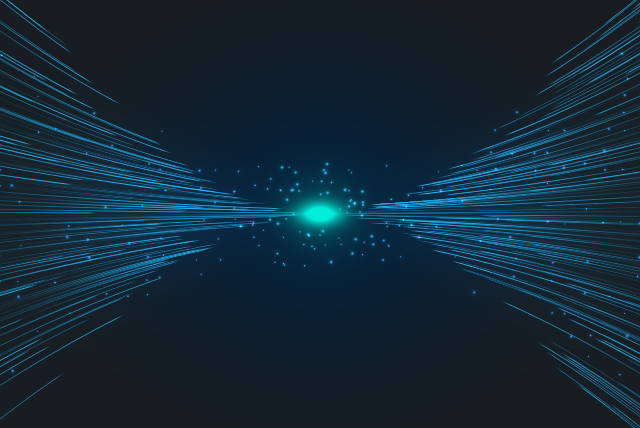
Give the GLSL for this background, as a Shadertoy shader.

```glsl
// Two fans of curved light streaks converging on a glowing teal core with scattered sparks.

const vec3 CENTER_NAVY = vec3(0.018, 0.125, 0.230);
const vec3 EDGE_GRAY   = vec3(0.092, 0.110, 0.128);
const vec3 STREAK_DIM  = vec3(0.05, 0.40, 0.58);
const vec3 STREAK_LIT  = vec3(0.13, 0.72, 0.94);
const vec3 HAZE_BLUE   = vec3(0.00, 0.055, 0.085);
const vec3 CORE_TEAL   = vec3(0.00, 0.93, 0.85);
const vec3 SPARK_CYAN  = vec3(0.04, 0.70, 0.86);
const vec3 SPARK_BLUE  = vec3(0.08, 0.52, 0.92);

const int   LAYERS       = 7;
const float ROWS         = 15.0;    // streak rows per unit of fan height
const float ROW_STEP     = 1.7;     // extra rows for each layer
const float HALF_WIDTH   = 0.00085;
const float WAIST        = 0.17;    // fan height where the two sides meet
const float FAN_LIMIT    = 0.63;
const int   CORE_SPARKS  = 75;
const float SPARK_CELL   = 0.043;
const float SPARK_CHANCE = 0.36;

float hash(vec2 p) {
    vec3 q = fract(vec3(p.xyx) * 0.1031);
    q += dot(q, q.yzx + 33.33);
    return fract((q.x + q.y) * q.z);
}

float fanHeight(float x) {
    return WAIST + x * sqrt(x);
}

// Soft dot with a faint halo
float spark(float d, float radius) {
    float t = d / radius;
    return 0.75 * exp(-t * t * 1.8) + 0.28 * exp(-t * 1.1);
}

// Streaks follow lines of constant lane = y / fanHeight(x)
vec3 addStreaks(vec3 col, vec2 p, float px) {
    float x = abs(p.x);
    float side = p.x < 0.0 ? 11.0 : 47.0;
    float height = fanHeight(x);
    float lane = p.y / height;
    float slope = lane * 1.5 * sqrt(x);
    float toDistance = height / sqrt(1.0 + slope * slope);

    for (int i = 0; i < LAYERS; i++) {
        float layer = float(i);
        float rows = ROWS + ROW_STEP * layer;
        float row = floor(lane * rows + layer * 0.37);
        vec2 id = vec2(row + 60.0, layer * 7.0 + side);
        float rowLane = (row + 0.1 + 0.8 * hash(id) - layer * 0.37) / rows;
        float reach = abs(rowLane);

        // Each streak is bright at its inner head and fades outward
        float h = hash(id + 3.7);
        float head = 0.03 + 0.82 * reach + 0.5 * h * h;
        float tail = 0.25 + 0.5 * hash(id + 9.1);
        float along = x - head;
        float fade = smoothstep(0.0, 0.025, along)
                   * mix(1.0, 0.12, smoothstep(0.0, tail, along));

        // The left fan thins out sooner than the right one
        float thinning = side < 20.0 ? 0.75 : 0.4;
        float keep = step(thinning * smoothstep(0.3, 0.55, reach), hash(id + 5.3));
        keep *= step(reach, FAN_LIMIT);

        float lit = hash(id + 1.9);
        float width = HALF_WIDTH * (0.6 + 0.7 * lit);
        float d = abs(lane - rowLane) * toDistance;
        float cover = clamp((width - d) / px + 0.5, 0.0, 1.0);
        col = mix(col, mix(STREAK_DIM, STREAK_LIT, lit), cover * fade * keep);
    }
    float haze = exp(-lane * lane * 7.0) * smoothstep(0.06, 0.35, x)
               * (1.0 - 0.6 * smoothstep(0.45, 0.75, x));
    return col + HAZE_BLUE * haze;
}

// Cellular sparks spread through both fans
vec3 streamSparks(vec2 p) {
    vec2 cell = floor(p / SPARK_CELL);
    vec2 id = cell + 80.0;
    vec2 jitter = 0.25 + 0.5 * vec2(hash(id), hash(id + 17.3));
    vec2 pos = (cell + jitter) * SPARK_CELL;
    float lane = abs(pos.y) / fanHeight(abs(pos.x));
    float present = step(hash(id + 5.9), SPARK_CHANCE)
                  * step(lane, 0.5) * step(0.13, abs(pos.x));
    float radius = 0.0015 + 0.0022 * hash(id + 29.1);
    vec2 edge = 0.5 - abs(fract(p / SPARK_CELL) - 0.5);
    float inside = smoothstep(0.0, 0.15, min(edge.x, edge.y));
    return SPARK_BLUE * spark(length(p - pos), radius) * present * inside;
}

// Ring of sparks thrown out around the core
vec3 coreSparks(vec2 p) {
    float sum = 0.0;
    for (int i = 0; i < CORE_SPARKS; i++) {
        vec2 id = vec2(float(i) * 1.7 + 2.0, 31.0);
        float angle = 6.2832 * hash(id);
        float h = hash(id + 8.3);
        float r = 0.03 + 0.09 * sqrt(h) + 0.06 * h * h * h;
        vec2 pos = r * vec2(1.25 * cos(angle), 0.85 * sin(angle));
        float radius = 0.0017 + 0.0026 * hash(id + 14.7);
        sum += spark(length(p - pos), radius);
    }
    return SPARK_CYAN * sum;
}

void mainImage(out vec4 fragColor, in vec2 fragCoord) {
    float px = 1.0 / iResolution.y;
    vec2 p = (fragCoord - 0.5 * iResolution.xy) * px;

    float vignette = smoothstep(0.0, 0.72, length(p * vec2(1.0, 1.15)));
    vec3 col = mix(CENTER_NAVY, EDGE_GRAY, vignette);
    col = addStreaks(col, p, px);
    col += streamSparks(p) + coreSparks(p);

    // Wide halo, flattened core and thin horizontal flare
    float core = exp(-dot(p * vec2(19.0, 38.0), p * vec2(19.0, 38.0)));
    float halo = 0.5 * exp(-length(p * vec2(1.0, 1.15)) / 0.052);
    float flare = 0.3 * exp(-abs(p.x) / 0.06 - abs(p.y) / 0.006);
    col = mix(col, CORE_TEAL, clamp(core * 0.85 + halo + flare, 0.0, 1.0));

    fragColor = vec4(clamp(col, 0.0, 1.0), 1.0);
}
```
